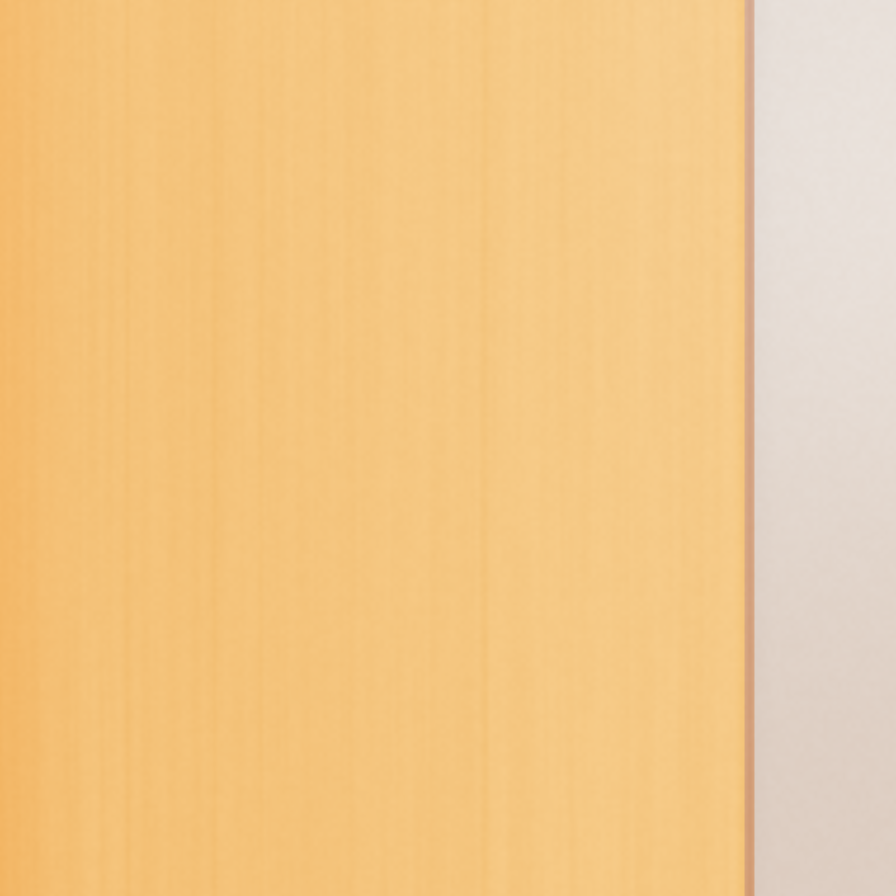
A WebGL 1 fragment shader for this texture:

```glsl
precision highp float;
// A pale wooden panel with fine upright grain, a thin reddish side edge and
// a softly lit grey wall at the right. Stretched value noise makes the grain;
// smooth gradients give the light, and faint isotropic noise the texture.
uniform vec2 u_resolution;

float hash(vec2 p) {
    vec3 q = fract(p.xyx * vec3(0.1031, 0.1030, 0.0973));
    q += dot(q, q.yzx + 33.33);
    return fract((q.x + q.y) * q.z);
}

float noise(vec2 p) {
    vec2 cell = floor(p);
    vec2 f = fract(p);
    f = f * f * (3.0 - 2.0 * f);
    return mix(mix(hash(cell), hash(cell + vec2(1.0, 0.0)), f.x),
               mix(hash(cell + vec2(0.0, 1.0)), hash(cell + 1.0), f.x), f.y);
}

// Soft vertical line, 1 at its centre.
float streak(float x, float centre, float width) {
    float d = (x - centre) / width;
    return exp(-d * d);
}

vec3 woodColor(vec2 uv) {
    // Light grows quickly from the left side, then slowly to the right.
    vec3 color = mix(vec3(0.955, 0.725, 0.415), vec3(0.957, 0.762, 0.476),
                     smoothstep(-0.02, 0.11, uv.x));
    color = mix(color, vec3(0.962, 0.790, 0.525), smoothstep(0.08, 0.78, uv.x));
    color += vec3(0.002, 0.012, 0.024) * (uv.y - 0.5);
    color += vec3(0.0, 0.007, 0.022) * streak(uv.x, 0.76, 0.10) * uv.y;

    // Fine fibres wander slightly and fade in and out along their length.
    float x = uv.x + 0.003 * (noise(vec2(uv.x * 5.0, uv.y * 3.0)) - 0.5);
    float grain = 0.50 * (noise(vec2(x * 105.0, uv.y * 1.5)) - 0.5)
                + 0.28 * (noise(vec2(x * 210.0 + 17.0, uv.y * 5.0)) - 0.5)
                + 0.35 * (noise(vec2(x * 27.0 + 41.0, uv.y * 1.2)) - 0.5);
    color += grain * vec3(0.011, 0.026, 0.042);

    // A few stronger growth lines.
    float lines = streak(x, 0.541, 0.005) + 0.65 * streak(x, 0.292, 0.004)
                + 0.55 * streak(x, 0.240, 0.003) + 0.35 * streak(x, 0.143, 0.003);
    lines *= 0.6 + 0.6 * noise(vec2(x * 12.0, uv.y * 4.0));
    color -= lines * vec3(0.007, 0.017, 0.032);

    // Warm rim beside the edge.
    return color - vec3(0.008, 0.022, 0.050) * smoothstep(0.817, 0.831, uv.x);
}

vec3 wallColor(vec2 uv) {
    vec3 color = mix(vec3(0.868, 0.805, 0.758), vec3(0.895, 0.862, 0.835),
                     smoothstep(0.0, 0.90, uv.y));
    float glow = length((uv - vec2(1.0, 0.80)) / vec2(0.19, 0.40));
    color += vec3(0.020, 0.022, 0.024) * exp(-glow * glow);
    return color - 0.012 * (1.0 - smoothstep(0.84, 0.87, uv.x));
}

void main() {
    vec2 uv = gl_FragCoord.xy / u_resolution;
    float soft = max(0.0013, 0.75 / u_resolution.x);

    // Side edge, a little paler toward the top.
    vec3 edge = mix(vec3(0.840, 0.635, 0.475), vec3(0.855, 0.700, 0.600), uv.y);
    edge = mix(edge, edge * vec3(0.97, 0.95, 0.95), streak(uv.x, 0.837, 0.003));

    vec3 color = mix(woodColor(uv), edge, smoothstep(0.831 - soft, 0.831 + soft, uv.x));
    color = mix(color, wallColor(uv), smoothstep(0.842 - soft, 0.842 + soft, uv.x));

    // Fine surface mottling over everything.
    float mottle = noise(uv * 190.0) + 0.6 * noise(uv * 85.0 + 31.0) - 0.8;
    color += mottle * vec3(0.006, 0.009, 0.012);
    gl_FragColor = vec4(clamp(color, 0.0, 1.0), 1.0);
}
```
